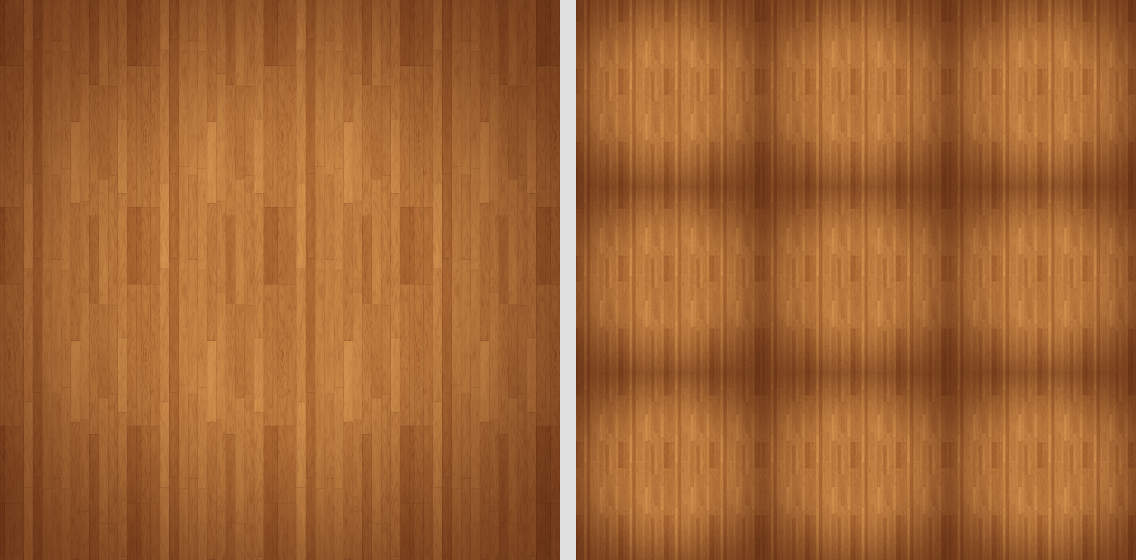
Left: one tile. Right: repeated 3 by 3.
Write a three.js fragment shader that draws this texture.

```glsl
// Warm strip parquet: repeated groups of narrow upright boards with staggered ends.
// Each board gets a hashed tone, fibres and arched grain; two knots sit in each group.
// The sides meet at a board edge, and boards at the top run on through the bottom.
varying vec2 vUv;

const float COLUMNS = 14.5;             // boards per group, the first one half as wide
const float GROUPS = 59.5 / COLUMNS;    // 59.5 board widths across, ending on a joint
const float ROWS = 2.56;                // rows of joints, closed by boards that wrap
const vec3 DARK_WOOD = vec3(0.61, 0.34, 0.15);
const vec3 LIGHT_WOOD = vec3(0.81, 0.555, 0.295);
const vec3 EDGE_SHADE = vec3(0.64, 0.53, 0.475);

float hash(vec2 p) {
  vec3 q = fract(p.xyx * 0.1031);
  q += dot(q, q.yzx + 33.33);
  return fract((q.x + q.y) * q.z);
}

float noise(vec2 p) {
  vec2 i = floor(p);
  vec2 f = fract(p);
  f = f * f * (3.0 - 2.0 * f);
  return mix(mix(hash(i), hash(i + vec2(1.0, 0.0)), f.x),
             mix(hash(i + vec2(0.0, 1.0)), hash(i + 1.0), f.x), f.y);
}

// Thin dark line once per unit of phase
float ringLine(float phase) {
  return smoothstep(0.5, 1.0, abs(fract(phase) * 2.0 - 1.0));
}

// Long fibres, from coarse to fine
float fibres(vec2 p, vec2 seed) {
  float coarse = noise(p * vec2(2.5, 7.0) + seed);
  float fine = noise(p * vec2(6.0, 24.0) + seed + 37.0);
  return 0.6 * coarse + 0.4 * fine - 0.5;
}

// Short dark pores
float pores(vec2 p, vec2 seed) {
  return smoothstep(0.6, 0.85, noise(p * vec2(8.0, 45.0) + seed + 71.0));
}

// Nested arches, warped along the board
float arches(vec2 p, vec2 seed) {
  float x = p.x - 0.25 - 0.5 * hash(seed + 3.0);
  float slope = mix(-9.0, 9.0, step(0.5, hash(seed + 5.0)));
  float warp = noise(p * vec2(2.0, 9.0) + seed);
  return ringLine(x * x * 7.0 + p.y * slope + 2.2 * warp);
}

// Eye-shaped rings around a knot; x is the line, y its strength
vec2 knot(vec2 p, vec2 center, vec2 size) {
  vec2 d = (fract(p - center + 0.5) - 0.5) / size;
  float r = length(d) + 0.35 * abs(d.x);
  r += 0.25 * (noise(d * vec2(1.5, 3.0) + 19.0) - 0.5);
  float core = 1.0 - smoothstep(0.05, 0.28, r);
  return vec2(max(ringLine(r * 2.6 + 0.3), core), exp(-r * r * 1.1));
}

// Position in a board: x from its lower end, y to its upper end, z its index.
// The last board below the top edge continues up to the first joint of the bottom.
vec3 boardSpan(float y, float start, float split) {
  float first = min(start, fract(start + split));
  float wrapped = y + ROWS * (1.0 - step(first, y));
  float inside = min(wrapped, ROWS);
  float phase = fract(inside - start);
  float index = step(split, phase);
  float along = phase - index * split;
  float end = inside - along + mix(split, 1.0 - split, index);
  end = mix(end, ROWS + first, step(ROWS, end));
  return vec3(along + wrapped - inside, end - wrapped, index);
}

// Dark hairline at a given distance, in canvas units
float seam(float distanceToEdge, float width) {
  return 1.0 - smoothstep(0.0, width, distanceToEdge);
}

void main() {
  vec2 cell = vec2(fract(vUv.x * GROUPS), vUv.y * ROWS);
  float column = floor(cell.x * COLUMNS + 0.5);
  float across = fract(cell.x * COLUMNS + 0.5);
  float leftSide = 0.5 * (1.0 - step(0.5, column));

  // Two boards per column and row; four neighbours share their ends
  float grouped = step(mod(column + 1.0, 15.0), 3.5);
  float start = mix(hash(vec2(column, 11.0)), 0.26, grouped);
  float split = mix(0.3 + 0.4 * hash(vec2(column, 23.0)), 0.353, grouped);
  vec3 span = boardSpan(cell.y, start, split);
  vec2 seed = vec2(column * 13.0 + 2.0, span.z * 29.0 + 7.0);
  vec2 local = vec2(across, span.x);

  // Board tone, with two darker columns and one dark group
  float tone = 0.79 + 0.40 * (hash(seed) - 0.5);
  tone -= 0.24 * step(mod(column + 2.0, 6.0), 0.5);
  float groupTone = mix(0.50, 0.26, step(mod(column + 1.0, 15.0), 1.5));
  tone = mix(tone, mix(groupTone, 0.62, span.z), grouped);

  // Grain, giving way to the knots, which stay clear of the wrap
  float clear = smoothstep(0.0, 0.1, min(vUv.y, 1.0 - vUv.y));
  vec2 largeKnot = knot(cell, vec2(1.0 / COLUMNS, 0.942), vec2(0.042, 0.10));
  vec2 smallKnot = knot(cell, vec2(7.0 / COLUMNS, 0.942), vec2(0.030, 0.07));
  float figure = arches(local, seed) * mix(0.06, 0.22, hash(seed + 9.0));
  figure = mix(figure, 0.48 * largeKnot.x, largeKnot.y * clear);
  figure = mix(figure, 0.36 * smallKnot.x, smallKnot.y * clear);
  tone += 0.28 * fibres(local, seed) - figure - 0.09 * pores(local, seed);
  vec3 color = mix(DARK_WOOD, LIGHT_WOOD, tone);

  // Joints along the sides and at the ends
  float sideGap = min(across - leftSide, 1.0 - across) / (GROUPS * COLUMNS);
  float endGap = min(span.x, span.y) / ROWS;
  float joint = max(0.09 * seam(sideGap, 0.0014), 0.09 * seam(endGap, 0.0015));
  color *= 1.0 - joint;

  // Darkening toward the canvas edges
  float shade = smoothstep(0.2, 0.7, length(vUv - 0.5));
  color *= mix(vec3(1.0), EDGE_SHADE, shade);

  gl_FragColor = vec4(color, 1.0);
}
```
